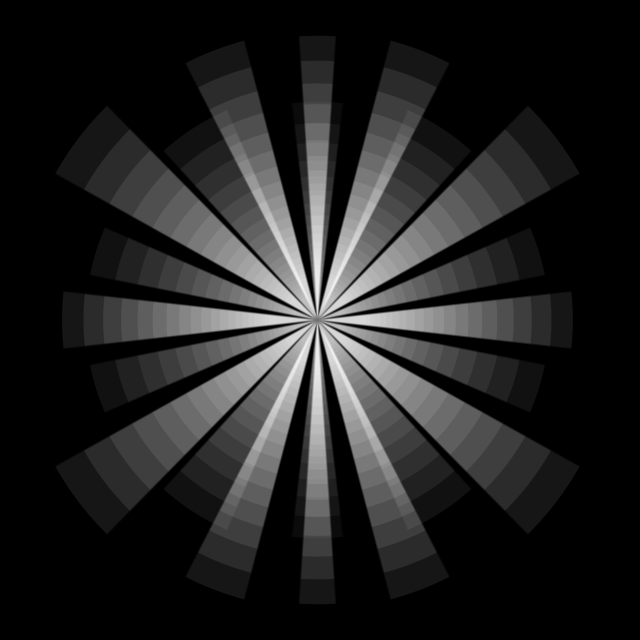
Give the GLSL for this background, as a WebGL 1 fragment shader.

```glsl
precision highp float;

uniform vec2 u_resolution;

const vec2 CENTER = vec2(-0.004, 0.0);   // offset from the canvas middle
const float SOFTNESS = 0.0022;           // width of smoothed edges
const float MAX_LAYERS = 20.0;
const float LONG_OPACITY = 0.088;
const float SHORT_OPACITY = 0.066;
const float FAINT_OPACITY = 0.042;
const float HUB_RADIUS = 0.011;
const float HUB_GRAY = 0.42;

// Rays: middle angle from vertical, half width (degrees), reach, band step
const vec4 LONG_UPRIGHT = vec4(0.0, 3.7, 0.443, 0.092);
const vec4 LONG_STEEP = vec4(20.95, 6.25, 0.450, 0.100);
const vec4 LONG_DIAGONAL = vec4(52.65, 8.15, 0.468, 0.116);
const vec4 LONG_LEVEL = vec4(90.0, 6.4, 0.398, 0.088);
const vec4 SHORT_UPRIGHT = vec4(0.0, 6.7, 0.340, 0.105);
const vec4 SHORT_STEEP = vec4(32.8, 9.5, 0.356, 0.115);
const vec4 SHORT_LEVEL = vec4(72.65, 6.15, 0.361, 0.118);

// Number of stacked layers, growing in geometric steps toward the center
float layerCount(float radius, float reach, float bandStep) {
    float t = log(reach / radius) / bandStep;
    float blend = min(SOFTNESS / (radius * bandStep), 1.0);
    float count = floor(t) + 1.0 + smoothstep(1.0 - blend, 1.0, fract(t));
    return clamp(count, 0.0, MAX_LAYERS);
}

// Light left uncovered by one banded wedge
float rayShade(float radius, float angle, vec4 ray, float opacity) {
    float edge = radius * radians(ray.y - abs(angle - ray.x));
    float coverage = smoothstep(-SOFTNESS, SOFTNESS, edge);
    float layers = layerCount(radius, ray.z, ray.w);
    return 1.0 - coverage * (1.0 - pow(1.0 - opacity, layers));
}

void main() {
    float scale = min(u_resolution.x, u_resolution.y);
    vec2 p = (gl_FragCoord.xy - 0.5 * u_resolution) / scale - CENTER;

    // Mirror one quadrant into four
    vec2 q = abs(p);
    float radius = max(length(q), 0.0005);
    float angle = degrees(atan(q.x, max(q.y, 0.00001)));

    // Long rays
    float shade = rayShade(radius, angle, LONG_UPRIGHT, LONG_OPACITY);
    shade *= rayShade(radius, angle, LONG_STEEP, LONG_OPACITY);
    shade *= rayShade(radius, angle, LONG_DIAGONAL, LONG_OPACITY);
    shade *= rayShade(radius, angle, LONG_LEVEL, LONG_OPACITY);

    // Short rays, screened over the long ones
    shade *= rayShade(radius, angle, SHORT_UPRIGHT, FAINT_OPACITY);
    shade *= rayShade(radius, angle, SHORT_STEEP, SHORT_OPACITY);
    shade *= rayShade(radius, angle, SHORT_LEVEL, SHORT_OPACITY);

    // Gray hub where the rays meet
    float hub = 1.0 - smoothstep(0.0, HUB_RADIUS, radius);
    float gray = mix(1.0 - shade, HUB_GRAY, hub);
    gl_FragColor = vec4(vec3(gray), 1.0);
}
```
